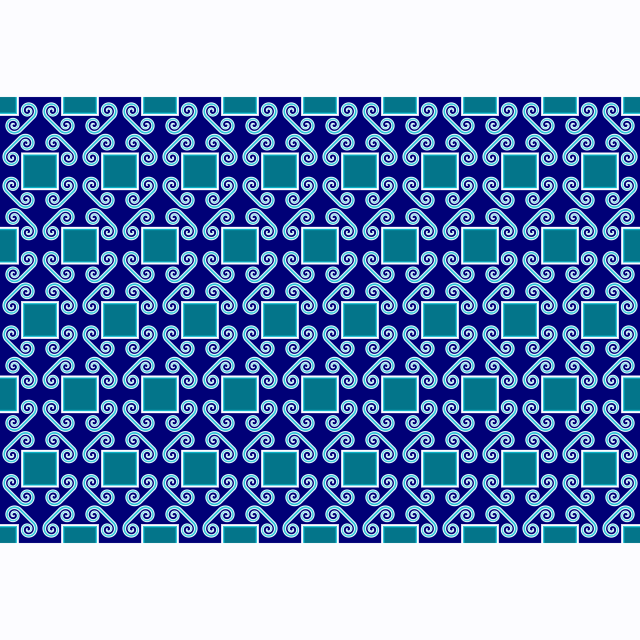
A three.js fragment shader for this pattern:

```glsl
// Staggered teal squares with paired corner scrolls on a navy band between white margins.
varying vec2 vUv;

const float TAU = 6.2831853;
const float CANVAS = 768.0;            // design units across the canvas
const vec2 PITCH = vec2(96.0, 89.2);   // column and row spacing
const float BAND_HALF = 267.6;         // three rows above and below the centre
const float SOFT = 0.8;                // edge softness

const vec3 WHITE = vec3(0.99, 0.99, 1.0);
const vec3 NAVY = vec3(0.0, 0.0, 0.465);
const vec3 TEAL = vec3(0.01, 0.46, 0.54);
const vec3 CYAN = vec3(0.05, 0.74, 0.82);
const vec3 PALE = vec3(0.9, 0.98, 0.99);

float cover(float dist) {
  return 1.0 - smoothstep(-SOFT, SOFT, dist);
}

float boxDistance(vec2 p, float halfSide) {
  vec2 d = abs(p) - halfSide;
  return length(max(d, 0.0)) + min(max(d.x, d.y), 0.0);
}

// Point on an inward spiral after a number of turns.
vec2 spiralPoint(float turns, float radius, float spacing) {
  float angle = turns * TAU;
  return (radius - spacing * turns) * vec2(cos(angle), sin(angle));
}

// Distance to the scroll centre line (x) and its half width there (y).
vec2 scroll(vec2 p, vec2 centre, float radius, float spacing, float endTurn) {
  // Fold to one half of one corner, then turn the diagonal onto the x axis.
  p = abs(p);
  p = vec2(min(p.x, p.y), max(p.x, p.y)) - centre;
  vec2 q = vec2(p.x + p.y, p.y - p.x) * 0.70711;

  // Straight bar joining the two spirals.
  vec2 nearest = vec2(length(vec2(q.x - radius, max(q.y, 0.0))), 2.3);

  // Tapering turns of the spiral.
  float turn = fract(atan(q.y, q.x) / TAU);
  for (int i = 0; i < 2; i++) {
    float t = min(turn + float(i), endTurn);
    float dist = length(q - spiralPoint(t, radius, spacing));
    float halfWidth = mix(2.3, 1.1, t / endTurn);
    if (dist - halfWidth < nearest.x - nearest.y) nearest = vec2(dist, halfWidth);
  }
  return nearest;
}

vec3 paintScroll(vec3 base, vec2 p) {
  vec2 s = scroll(p, vec2(16.5, 33.5), 10.0, 5.4, 1.65);
  float core = 1.0 - smoothstep(0.1, 0.75, s.x / s.y);
  vec3 ink = mix(PALE, CYAN, core * smoothstep(0.8, 2.3, s.y) * 0.85);
  return mix(base, ink, cover(s.x - s.y));
}

vec3 paintSquare(vec3 base, vec2 p, float halfSide) {
  float dist = boxDistance(p, halfSide);
  vec3 fill = mix(TEAL, CYAN, smoothstep(-5.0, -2.6, dist));
  fill = mix(fill, WHITE, smoothstep(-3.2, -1.6, dist));
  return mix(base, fill, cover(dist));
}

void main() {
  vec2 p = (vUv - 0.5) * CANVAS;
  vec3 color = NAVY;

  // The two nearest rows; even rows are shifted by half a column.
  for (int i = 0; i < 2; i++) {
    float row = floor(p.y / PITCH.y) + float(i);
    float shift = 0.5 * (1.0 - mod(row, 2.0));
    float x = (fract(p.x / PITCH.x - shift + 0.5) - 0.5) * PITCH.x;
    vec2 local = vec2(x, p.y - row * PITCH.y);
    color = paintScroll(color, local);
    color = paintSquare(color, local, 22.6);
  }

  color = mix(WHITE, color, cover(abs(p.y) - BAND_HALF));
  gl_FragColor = vec4(color, 1.0);
}
```
